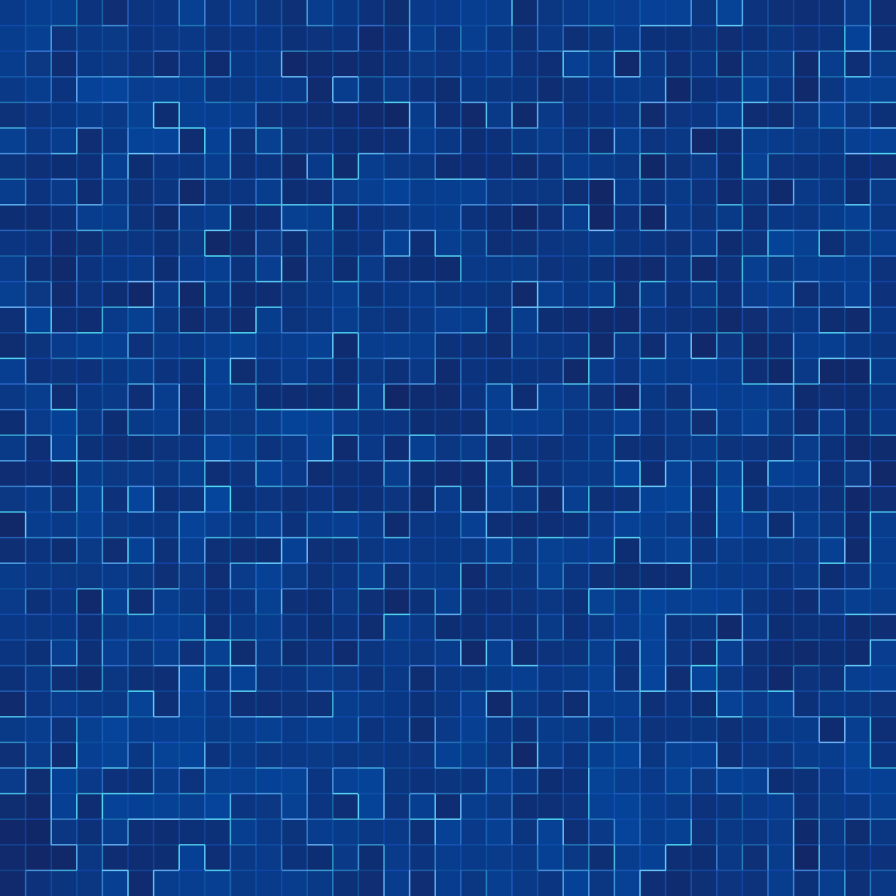
Give the GLSL for this pattern, as a Shadertoy shader.

```glsl
// Blue square mosaic with thin glowing seams, brightest between contrasting cells.

const float CELLS = 35.0;        // cells along the canvas height
const float LINE_WIDTH = 0.058;  // seam width in cells

float hash(vec2 p, float seed) {
    vec3 q = fract(vec3(p.xyx + seed) * vec3(0.1031, 0.1030, 0.0973));
    q += dot(q, q.yzx + 33.33);
    return fract((q.x + q.y) * q.z);
}

float valueNoise(vec2 p, float seed) {
    vec2 i = floor(p);
    vec2 f = fract(p);
    f = f * f * (3.0 - 2.0 * f);
    float low = mix(hash(i, seed), hash(i + vec2(1.0, 0.0), seed), f.x);
    float high = mix(hash(i + vec2(0.0, 1.0), seed), hash(i + 1.0, seed), f.x);
    return mix(low, high, f.y);
}

// Cell brightness: random per cell with a broad drift over neighbours
float cellTone(vec2 cell) {
    float drift = valueNoise(cell / 5.0, 41.0);
    return 0.68 * hash(cell, 7.0) + 0.32 * drift;
}

vec3 cellColor(float tone) {
    return mix(vec3(0.072, 0.145, 0.390), vec3(0.015, 0.275, 0.620), tone);
}

// Share of a pixel-wide box covered by a line at distance d
float lineCoverage(float d, float width, float pixel) {
    float start = max(d - 0.5 * pixel, -0.5 * width);
    float end = min(d + 0.5 * pixel, 0.5 * width);
    return clamp((end - start) / pixel, 0.0, 1.0);
}

// Seam colour in rgb, opacity in a
vec4 seamColor(vec2 cellA, vec2 cellB, float seed) {
    float contrast = abs(cellTone(cellA) - cellTone(cellB));
    float glow = smoothstep(0.0, 0.58, contrast);
    float hue = hash(cellB, seed);
    vec3 faint = mix(vec3(0.09, 0.30, 0.78), vec3(0.06, 0.38, 0.64), hue);
    vec3 bright = mix(vec3(0.46, 0.73, 0.98), vec3(0.30, 0.84, 0.93), hue);
    return vec4(mix(faint, bright, glow), mix(0.45, 1.0, sqrt(glow)));
}

void mainImage(out vec4 fragColor, in vec2 fragCoord) {
    float pixel = CELLS / iResolution.y;
    vec2 p = fragCoord * pixel;
    vec2 cell = floor(p);
    vec3 color = cellColor(cellTone(cell));

    // Nearest seam on each axis, leaving the canvas border open
    vec2 seam = floor(p + 0.5);
    vec2 offset = p - seam;
    vec2 inside = step(0.5, seam) * step(seam, iResolution.xy * pixel - 0.5);

    vec2 right = vec2(seam.x, cell.y);
    vec4 vertical = seamColor(right - vec2(1.0, 0.0), right, 113.0);
    vertical.a *= inside.x * lineCoverage(offset.x, LINE_WIDTH, pixel);

    vec2 above = vec2(cell.x, seam.y);
    vec4 horizontal = seamColor(above - vec2(0.0, 1.0), above, 271.0);
    horizontal.a *= inside.y * lineCoverage(offset.y, LINE_WIDTH, pixel);

    // The stronger seam wins at crossings
    color = mix(color, vertical.rgb, vertical.a);
    color = max(color, mix(color, horizontal.rgb, horizontal.a));
    fragColor = vec4(color, 1.0);
}
```
